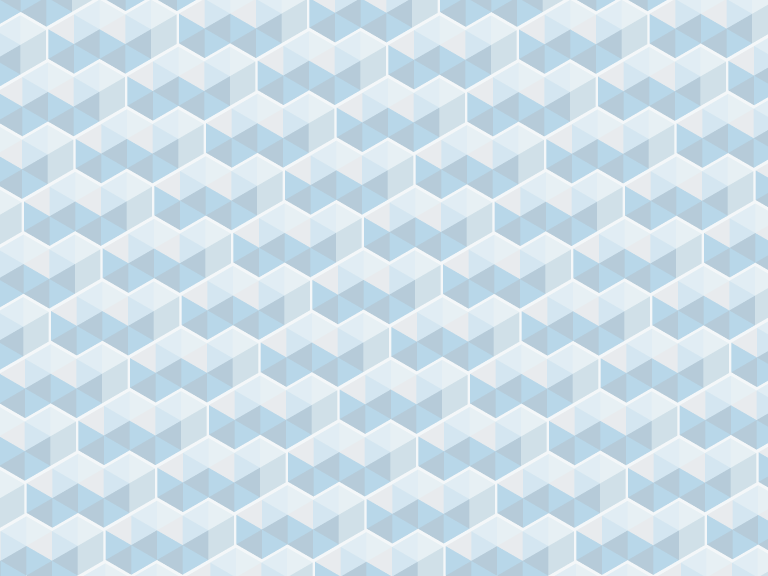
Give the GLSL for this pattern, as a WebGL 2 fragment shader.

```glsl
#version 300 es
precision highp float;
// Icy tiles of eighteen triangular facets on a slanted lattice with pale joints.

// Lengths are fractions of the canvas height.
#define COLUMN_WIDTH 0.04453
#define FACET_SIDE 0.05142
#define STEP_ACROSS vec2(0.2267, 0.0271)
#define STEP_DOWN vec2(0.1370, -0.0816)
#define FIRST_TILE vec2(0.5422, 0.4884)
#define SAMPLES 3

uniform vec2 u_resolution;
out vec4 fragColor;

const vec3 JOINT = vec3(0.955, 0.970, 0.975);
const vec3 BLUE = vec3(0.720, 0.842, 0.915);
const vec3 SLATE = vec3(0.712, 0.797, 0.850);
const vec3 SKY = vec3(0.832, 0.902, 0.945);
const vec3 MIST = vec3(0.815, 0.880, 0.910);
const vec3 PEARL = vec3(0.910, 0.922, 0.932);
const vec3 FROST = vec3(0.905, 0.940, 0.955);
const vec3 ICE = vec3(0.882, 0.930, 0.955);

// Tile outline: x counts columns from the left edge, y counts facet sides.
bool insideTile(vec2 q) {
  float zigzag = 0.5 * abs(mod(q.x, 2.0) - 1.0);
  float top = min(0.5 + 0.5 * q.x, 1.0 + zigzag);
  float bottom = max(zigzag - 1.0, 0.5 * q.x - 2.5);
  return q.x > 0.0 && q.x < 5.0 && q.y > bottom && q.y < top;
}

// Facet colour from its column, its row and the way it points.
vec3 facetColor(vec2 q) {
  float column = floor(q.x);
  float row = floor(q.y + 0.5 * q.x + 0.5) + floor(q.y - 0.5 * q.x + 0.5);
  bool pointsRight = mod(column + row, 2.0) < 0.5;
  if (row > 1.5) return pointsRight ? FROST : ICE;
  if (column > 3.5) return MIST;
  if (row > 0.5) return pointsRight ? SKY : PEARL;
  return pointsRight ? BLUE : SLATE;
}

// Search the tiles around the nearest lattice point.
vec3 pattern(vec2 p) {
  vec2 facetSize = vec2(COLUMN_WIDTH, FACET_SIDE);
  vec2 tileCenter = vec2(2.5, 0.25);
  mat2 lattice = mat2(STEP_ACROSS, STEP_DOWN);
  vec2 fromTile = p - FIRST_TILE;
  vec2 nearest = floor(inverse(lattice) * (fromTile - tileCenter * facetSize) + 0.5);
  for (int j = -1; j <= 1; j++) {
    for (int i = -1; i <= 1; i++) {
      vec2 cell = nearest + vec2(i, j);
      vec2 q = (fromTile - lattice * cell) / facetSize;
      if (insideTile(q)) return facetColor(q);
    }
  }
  return JOINT;
}

void main() {
  // Average a grid of samples to smooth the edges.
  vec3 sum = vec3(0.0);
  for (int j = 0; j < SAMPLES; j++) {
    for (int i = 0; i < SAMPLES; i++) {
      vec2 offset = (vec2(i, j) + 0.5) / float(SAMPLES) - 0.5;
      sum += pattern((gl_FragCoord.xy + offset) / u_resolution.y);
    }
  }
  fragColor = vec4(sum / float(SAMPLES * SAMPLES), 1.0);
}
```
